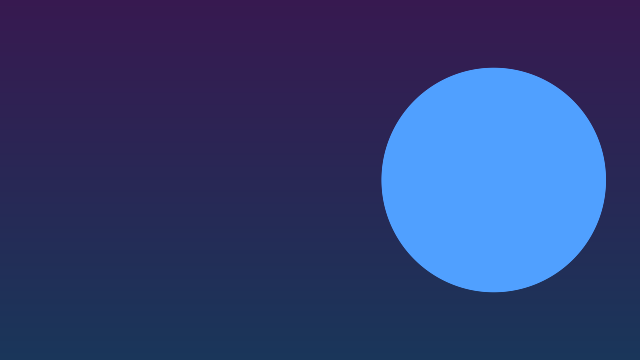
Reproduce this background procedurally as a Shadertoy shader.

```glsl
void mainImage(out vec4 fragColor, in vec2 fragCoord) {
    // Centred coordinates in units of the canvas height
    vec2 p = (fragCoord - 0.5 * iResolution.xy) / iResolution.y;
    float pixel = 1.0 / iResolution.y;

    // Vertical gradient from deep blue to violet
    vec3 lowBlue = vec3(0.10, 0.212, 0.353);
    vec3 highViolet = vec3(0.216, 0.098, 0.314);
    vec3 color = mix(lowBlue, highViolet, p.y + 0.5);

    // Flat blue disc on the right
    float disc = length(p - vec2(0.4826, 0.0)) - 0.312;
    float coverage = 1.0 - smoothstep(-0.5 * pixel, 0.5 * pixel, disc);
    color = mix(color, vec3(0.314, 0.627, 1.0), coverage);

    fragColor = vec4(color, 1.0);
}
```
